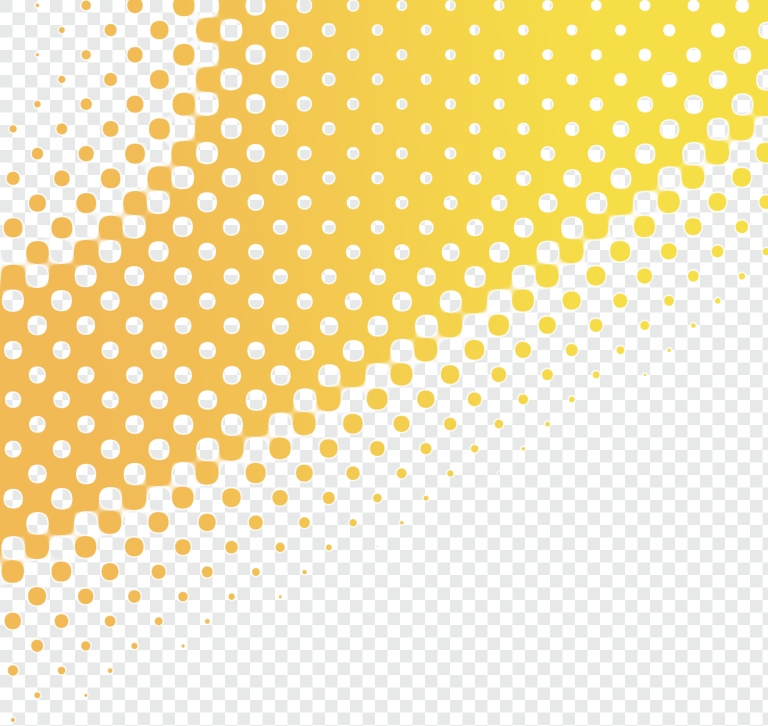
This pattern is drawn by a Shadertoy shader. Its source:

```glsl
// Golden halftone band: dots that swell, merge and turn to holes over a grey checkerboard.
#define GRID vec2(31.6, 29.46)      // halftone cells across and down
#define GRID_SHIFT vec2(0.535, 0.22)
#define CHECKS 61.44                // checker squares across
#define ARC_CENTER vec2(-1.77, 1.2) // upper left border, in cells
#define ARC_RADIUS 9.8
#define FULLEST 0.78                // level that keeps the small holes open
#define SMALLEST 0.05               // dots below this radius vanish
#define RIM 0.06                    // white edge around the ink

const float PI = 3.14159265;
const vec3 CHECK_GREY = vec3(0.906, 0.910, 0.910);
const vec3 ORANGE = vec3(0.945, 0.730, 0.335);
const vec3 YELLOW = vec3(0.965, 0.875, 0.275);

float softMin(float a, float b, float k) {
    float h = max(k - abs(a - b), 0.0) / k;
    return min(a, b) - 0.25 * h * h * k;
}

// Dot radius in cells, from signed depth inside a border; 0.5 on the border
float ramp(float depth) {
    return 0.5 + depth * (depth > 0.0 ? 0.044 : 0.063);
}

// Ink level: an arc at the upper left meets a falling curve at the lower right
float inkLevel(vec2 c) {
    float arc = ramp(length(c - ARC_CENTER) - ARC_RADIUS);
    float slope = ramp(22.36 - 0.431 * c.x - 0.0048 * c.x * c.x - c.y);
    float level = softMin(softMin(arc, slope, 0.33), FULLEST, 0.1);
    return level < SMALLEST ? -1.0 : level;
}

// Screen rank: 0 at dot centers, 1 at hole centers, round shapes joining as squares
float screenRank(vec2 c) {
    vec2 node = floor(c + 0.5);
    float disc = min(length(c - node), 0.5);
    bool isHole = mod(node.x + node.y, 2.0) < 0.5;
    float roundRank = isHole ? 1.0 - disc : disc;
    vec2 wave = cos(PI * c);
    float squareRank = acos(clamp(-wave.x * wave.y, -1.0, 1.0)) / PI;
    return mix(roundRank, squareRank, 0.5);
}

// Smooth checkerboard, counted from the upper left corner
vec3 checkerboard(vec2 p, float aspect) {
    vec2 s = sin(PI * p * CHECKS * vec2(1.0, aspect));
    s = clamp(s * iResolution.x / (PI * CHECKS), -0.5, 0.5) * 2.0;
    return mix(vec3(1.0), CHECK_GREY, 0.5 + 0.5 * s.x * s.y);
}

void mainImage(out vec4 fragColor, in vec2 fragCoord) {
    vec2 p = fragCoord / iResolution.xy;
    p.y = 1.0 - p.y;
    vec2 cell = p * GRID - GRID_SHIFT;
    float soft = 0.75 * GRID.x / iResolution.x;

    // Coverage of the ink and its thin white rim
    float edge = inkLevel(cell) - screenRank(cell);
    float ink = smoothstep(-soft, soft, edge);
    float rim = smoothstep(-RIM - soft, -RIM + soft, edge);

    // Orange on the left turns to yellow on the right
    float warmth = smoothstep(0.08, 0.9, p.x - 0.08 * (p.y - 0.4));
    vec3 color = checkerboard(p, iResolution.y / iResolution.x);
    color = mix(color, vec3(1.0), 0.8 * rim);
    color = mix(color, mix(ORANGE, YELLOW, warmth), ink);
    fragColor = vec4(color, 1.0);
}
```
